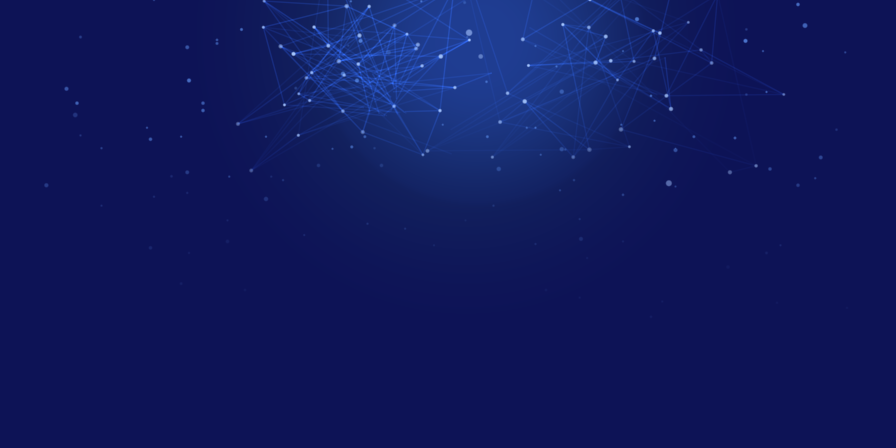
Write a WebGL 1 fragment shader that draws this background.

```glsl
precision highp float;
// Deep blue backdrop with a glow at the top, a web of fine links and scattered dots.

uniform vec2 u_resolution;

float hash(float n) {
  return fract(sin(n * 127.1 + 3.7) * 43758.5453);
}

vec2 hash2(float n) {
  return vec2(hash(n), hash(n + 57.3));
}

// Even nodes gather on the left, odd nodes on the right.
vec2 node(float i) {
  float right = mod(i, 2.0);
  vec2 center = mix(vec2(0.86, 0.17), vec2(1.35, 0.13), right);
  vec2 spread = mix(vec2(0.46, 0.31), vec2(0.44, 0.36), right);
  return center + spread * (hash2(i) + hash2(i + 211.0) - 1.0);
}

float segment(vec2 p, vec2 a, vec2 b) {
  vec2 ab = b - a;
  float t = clamp(dot(p - a, ab) / max(dot(ab, ab), 0.0001), 0.0, 1.0);
  return length(p - a - ab * t);
}

float link(vec2 p, vec2 a, vec2 b) {
  float fade = 1.0 - 0.65 * smoothstep(0.1, 0.55, distance(a, b));
  return fade * smoothstep(0.0032, 0.0, segment(p, a, b));
}

float disc(vec2 p, vec2 center, float radius) {
  float soft = max(1.0 / u_resolution.y, 0.0015);
  return smoothstep(radius + soft, radius - soft, distance(p, center));
}

void main() {
  // Height is one unit; y runs down from the top edge.
  vec2 p = gl_FragCoord.xy / u_resolution.y;
  p.x += 1.0 - 0.5 * u_resolution.x / u_resolution.y;
  p.y = 1.0 - p.y;

  // Wide muted halo, then the brighter round glow with a faint rim.
  vec3 color = vec3(0.052, 0.075, 0.338);
  float halo = length((p - vec2(1.04, 0.08)) / vec2(0.64, 0.66));
  color = mix(color, vec3(0.08, 0.155, 0.38), smoothstep(1.0, 0.25, halo));
  float core = distance(p, vec2(1.07, 0.09));
  color = mix(color, vec3(0.12, 0.235, 0.56), 0.95 * smoothstep(0.4, 0.06, core));
  color += vec3(0.003, 0.007, 0.018) * smoothstep(0.375, 0.355, core);

  // Links between nodes, with extra strands meeting at the left hub.
  float web = 0.0;
  float dots = 0.0;
  for (int k = 0; k < 70; k++) {
    float i = float(k);
    vec2 a = node(i);
    float left = 1.0 - mod(i, 2.0);
    float strength = 0.13 + 0.12 * hash(i + 31.0) + 0.06 * left;
    web += strength * link(p, a, node(i + 2.0));
    web += 0.7 * strength * link(p, a, node(i + 8.0));
    vec2 hub = vec2(0.86, 0.21) + 0.11 * (hash2(i + 401.0) - 0.5);
    web += 0.8 * left * strength * link(p, a, hub);
    float bright = mix(0.45, 0.95, hash(i + 83.0));
    bright *= smoothstep(0.62, 0.15, a.y);
    dots = max(dots, bright * disc(p, a, 0.0028 + 0.002 * hash(i + 19.0)));
  }
  web *= smoothstep(0.58, 0.08, p.y);
  color += vec3(0.14, 0.33, 0.72) * min(web, 0.8);

  // Loose dots across the full width, fading downwards.
  float specks = 0.0;
  for (int k = 0; k < 110; k++) {
    float i = float(k) + 600.0;
    vec2 at = hash2(i) * vec2(2.0, 0.73);
    float radius = 0.002 + 0.0035 * pow(hash(i + 311.0), 4.0);
    float bright = mix(0.25, 0.8, hash(i + 173.0));
    bright *= mix(1.0, 0.12, smoothstep(0.15, 0.65, at.y));
    specks = max(specks, bright * disc(p, at, radius));
  }
  color = mix(color, vec3(0.36, 0.56, 0.93), specks);
  color = mix(color, vec3(0.68, 0.8, 1.0), dots);

  // Three larger out-of-focus dots.
  float large = 0.65 * disc(p, vec2(1.047, 0.073), 0.007);
  large = max(large, 0.5 * disc(p, vec2(1.073, 0.126), 0.005));
  large = max(large, 0.5 * disc(p, vec2(1.493, 0.409), 0.0065));
  color = mix(color, vec3(0.62, 0.74, 0.98), large);

  gl_FragColor = vec4(color, 1.0);
}
```
